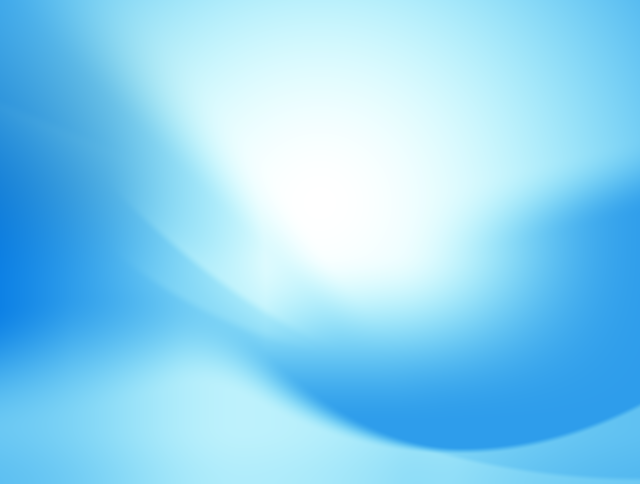
This background is drawn by a WebGL 2 fragment shader. Its source:

```glsl
#version 300 es
precision highp float;
// Soft blue abstract background: a white glow, a shaded band sweeping down
// from the left, a deep blue bowl at the right and a pale floor below.
// One brightness field is layered from soft curves, then mapped to blues.

uniform vec2 u_resolution;
out vec4 fragColor;

float sq(float v) { return v * v; }

// 0 below -w, 1 above +w
float softEdge(float d, float w) { return smoothstep(-w, w, d); }

// Light that starts crisply at a fold and fades away above it
float lip(float d, float reach) {
    return softEdge(d, 0.014) * exp(-max(d, 0.0) / reach);
}

float smoothMin(float a, float b, float k) {
    float h = max(k - abs(a - b), 0.0) / k;
    return min(a, b) - 0.25 * h * h * k;
}

// White glow fading to sky blue
float skyLight(vec2 p) {
    return exp(-3.0 * sq(p.x - 0.5) - 1.8 * sq(p.y - 0.58));
}

// Shaded band on the left, with two folds and a faint upper streak
float bandLight(vec2 p) {
    float light = 0.05 + 0.9 * p.x + 2.3 * p.x * p.x;
    light = min(light + 0.2 * smoothstep(0.45, 1.0, p.y), 0.82);

    float dx = p.x - 0.234;
    float upperFold = p.y - (0.538 - 1.2 * dx + 1.05 * dx * dx);
    float lowerFold = p.y - (0.426 - 0.88 * dx + 1.2 * dx * dx);
    float reach = smoothstep(0.16, 0.3, p.x) * smoothstep(0.54, 0.4, p.x);
    light += reach * (0.13 * lip(upperFold, 0.11) + 0.09 * lip(lowerFold, 0.05));

    float streak = p.y - (0.786 - 0.55 * p.x);
    return light + 0.03 * lip(-streak, 0.06) * smoothstep(0.25, 0.05, p.x);
}

// Pale floor, with a thin second sweep in the right corner
float floorLight(vec2 p) {
    float spread = p.x < 0.38 ? 0.24 : 0.38;
    float light = 0.39 + 0.35 * exp(-sq((p.x - 0.38) / spread));
    light -= 0.05 * smoothstep(0.12, 0.0, p.y);
    float sweep = p.y - 0.01 - 0.55 * sq(1.0 - p.x);
    float corner = smoothstep(0.62, 0.72, p.x);
    return light + corner * (0.06 - 0.1 * softEdge(sweep, 0.007));
}

// Lower rim of the bowl, joined to the ribbon at the left
float rimHeight(float x) {
    float bowl = 0.068 + (x < 0.72 ? 1.6 : 1.2) * sq(x - 0.72);
    return smoothMin(bowl, 0.24 + 0.2 * x, 0.1);
}

vec3 blues(float light) {
    float shade = 1.0 - clamp(light, 0.0, 1.0);
    return vec3(1.0 - shade,
                1.0 - 0.54 * pow(shade, 1.7),
                1.0 - 0.11 * pow(shade, 1.6));
}

void main() {
    vec2 p = gl_FragCoord.xy / u_resolution;

    // Band over sky; its edge softens toward the top
    float bandEdge = 0.306 + 0.645 * (0.717 - p.y);
    float bandWidth = 0.045 + 0.14 * max(p.y - 0.45, 0.0);
    float light = mix(bandLight(p), skyLight(p), softEdge(p.x - bandEdge, bandWidth));

    // Deep blue gathers at the right and toward the bottom
    float rightTop = 0.565 + 0.32 * (p.x - 0.78);
    float rightShade = smoothstep(0.62, 1.05, p.x) * softEdge(rightTop - p.y, 0.08);
    float lowShade = smoothstep(0.48, 0.12, p.y);
    float depth = 1.0 - (1.0 - rightShade) * (1.0 - lowShade);
    light = mix(light, min(light, 0.18), depth);

    // Floor under the rim, blurred at the left and crisp at the right
    float rimWidth = mix(0.13, 0.008, smoothstep(0.05, 0.72, p.x));
    light = mix(light, floorLight(p), softEdge(rimHeight(p.x) - p.y, rimWidth));

    // Duller tint in the upper left
    vec3 color = blues(light);
    float dull = smoothstep(0.35, 0.1, p.x) * smoothstep(0.4, 0.65, p.y);
    color -= vec3(0.0, 0.035, 0.06) * dull * smoothstep(1.1, 0.75, p.y);

    fragColor = vec4(clamp(color, 0.0, 1.0), 1.0);
}
```
